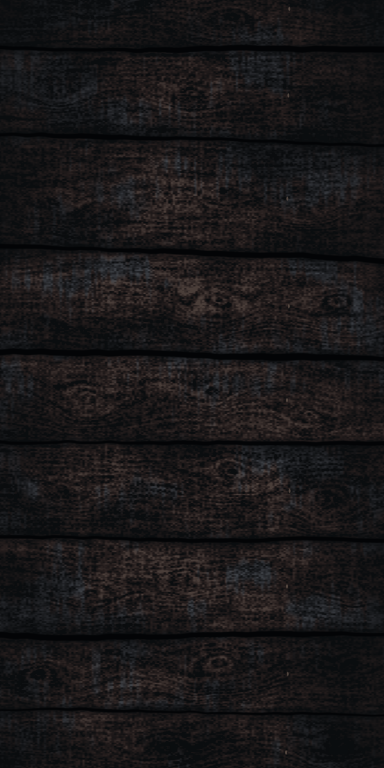
Write a WebGL 2 fragment shader that draws this texture.

```glsl
#version 300 es
precision highp float;

uniform vec2 u_resolution;
out vec4 fragColor;

// Seams between planks, bottom to top; the canvas is 1 wide and 2 high
const int SEAMS = 8;
const float SEAM_Y[SEAMS] = float[](0.146, 0.346, 0.596, 0.844, 1.075, 1.342, 1.638, 1.872);
const float SEAM_TILT[SEAMS] = float[](-0.015, 0.008, -0.008, -0.003, -0.022, -0.042, -0.028, -0.002);
const float SEAM_HALF[SEAMS] = float[](0.004, 0.006, 0.004, 0.004, 0.008, 0.007, 0.005, 0.006);
const float SEAM_WAVE = 0.008;
const float SEAM_CHIPS = 0.004;

const int KNOT_SLOTS = 3;
const float KNOT_RADIUS = 0.065;
const float RING_FREQ = 70.0;
const float FIBER_FREQ = 128.0;
const float NAIL_X = 0.75;
const vec2 NAIL_HALF = vec2(0.0025, 0.005);

// Strength of each layer of wear
const float BASE_TONE = 0.34;
const float RING_AMOUNT = 0.42;
const float FIBER_AMOUNT = 0.42;
const float SAW_AMOUNT = 0.24;
const float SPECK_AMOUNT = 0.62;
const float PATCH_AMOUNT = 0.80;

const vec3 GAP_COLOR = vec3(0.010, 0.016, 0.023);
const vec3 SHADE_COLOR = vec3(0.040, 0.050, 0.058);
const vec3 UMBER_COLOR = vec3(0.142, 0.112, 0.110);
const vec3 PALE_COLOR = vec3(0.265, 0.220, 0.205);
const vec3 STAIN_COLOR = vec3(0.115, 0.135, 0.155);
const vec3 NAIL_COLOR = vec3(0.400, 0.340, 0.300);

float hash(vec2 p) {
    vec3 q = fract(p.xyx * vec3(0.1031, 0.1030, 0.0973));
    q += dot(q, q.yzx + 33.33);
    return fract((q.x + q.y) * q.z);
}

float noise(vec2 p) {
    vec2 i = floor(p), f = fract(p);
    f = f * f * (3.0 - 2.0 * f);
    return mix(mix(hash(i), hash(i + vec2(1, 0)), f.x),
               mix(hash(i + vec2(0, 1)), hash(i + vec2(1, 1)), f.x), f.y);
}

float fbm(vec2 p) {
    return 0.55 * noise(p) + 0.3 * noise(p * 2.1 + 7.0) + 0.15 * noise(p * 4.3 + 19.0);
}

float seamHeight(int i, float x) {
    float row = float(i) * 13.0 + 3.0;
    float wave = SEAM_WAVE * (noise(vec2(x * 5.0, row)) - 0.5);
    float chips = SEAM_CHIPS * (noise(vec2(x * 28.0, row + 5.0)) - 0.5);
    return SEAM_Y[i] + SEAM_TILT[i] * (x - 0.5) + wave + chips;
}

void main() {
    vec2 uv = gl_FragCoord.xy / u_resolution;
    vec2 p = uv * vec2(1.0, 2.0);
    float px = 2.0 / u_resolution.y;

    // Plank under this point: its edges, index and distance to the nearest gap
    float low = -0.06, high = 2.08, plank = 0.0, gap = 1.0;
    for (int i = 0; i < SEAMS; i++) {
        float y = seamHeight(i, p.x);
        float width = SEAM_HALF[i] * (0.6 + 0.8 * noise(vec2(p.x * 4.0, float(i) * 9.0)));
        gap = min(gap, abs(p.y - y) - width);
        if (p.y > y) { low = y; plank += 1.0; }
        else high = min(high, y);
    }
    float middle = 0.5 * (low + high);
    vec2 seed = vec2(plank * 17.0, plank * 5.0);

    // Grain height, bent into rings around the knots
    float grain = p.y + 0.04 * (noise(p * vec2(3.0, 7.0) + seed) - 0.5);
    float heart = 0.0, ringed = 0.3;
    for (int k = 0; k < KNOT_SLOTS; k++) {
        vec2 id = seed + vec2(float(k) * 3.0, 41.0);
        float x = (float(k) + 0.2 + 0.6 * hash(id)) / float(KNOT_SLOTS);
        float y = middle + (high - low) * 0.4 * (hash(id + 1.0) - 0.5);
        float size = KNOT_RADIUS * (0.45 + 0.65 * hash(id + 2.0));
        vec2 d = (p - vec2(x, y)) * vec2(0.6, 1.0);
        d += 0.02 * (vec2(noise(p * 16.0 + id), noise(p * 16.0 - id)) - 0.5);
        float r = length(d);
        float pull = exp(-r * r / (size * size));
        grain = mix(grain, y + r, pull);
        heart = max(heart, exp(-r * r / (size * size * 0.03)));
        ringed = max(ringed, pull);
    }

    // Rings, fibres, saw marks and fine wear
    float rings = 0.5 + 0.5 * sin(6.2832 * (grain * RING_FREQ + noise(p * vec2(9.0, 20.0))));
    float fiber = noise(vec2(p.x * 14.0, grain * FIBER_FREQ) + seed);
    float saw = noise(p * vec2(120.0, 14.0) + seed);
    float speck = noise(p * vec2(170.0, 250.0));
    float patches = fbm(p * vec2(4.5, 8.0) + seed);
    float detail = RING_AMOUNT * ringed * (rings - 0.5) + FIBER_AMOUNT * (fiber - 0.5)
                 + SAW_AMOUNT * (saw - 0.5) + SPECK_AMOUNT * (speck - 0.5);
    float tone = BASE_TONE + detail * (0.55 + 0.9 * patches)
               + PATCH_AMOUNT * (patches - 0.5) + 0.10 * (hash(seed + 3.0) - 0.5);

    // Long splits along the grain
    float split = abs(noise(vec2(p.x * 2.0, grain * 14.0) + seed) - 0.5);
    float splitMask = smoothstep(0.58, 0.75, noise(p * vec2(4.0, 9.0) + seed + 23.0));
    tone -= 0.3 * splitMask * (1.0 - smoothstep(0.0, 0.05, split)) + 0.3 * heart;

    // Worn upper edge, shade near the gaps and soft light from the centre
    float rim = exp(-abs(high - p.y - 0.014) / 0.006);
    tone += 0.25 * rim * noise(vec2(p.x * 22.0, plank * 8.0));
    tone *= mix(0.5, 1.0, smoothstep(0.0, 0.022, gap));
    vec2 offCentre = (uv - vec2(0.48, 0.43)) * vec2(1.25, 0.95);
    tone *= 1.25 - 1.4 * dot(offCentre, offCentre);
    tone = max(tone, 0.0);

    vec3 color = mix(SHADE_COLOR, UMBER_COLOR, min(tone * 2.0, 1.0));
    color = mix(color, PALE_COLOR, clamp(tone * 2.0 - 1.0, 0.0, 1.2));
    float stain = smoothstep(0.52, 0.74, fbm(p * vec2(6.0, 10.0) + seed + 61.0) + 0.3 * (saw - 0.5));
    color = mix(color, STAIN_COLOR * (0.35 + 1.5 * tone), 0.7 * stain);

    // One nail per plank, then the dark gaps
    vec2 nail = (p - vec2(NAIL_X + 0.01 * (hash(seed) - 0.5), middle)) / NAIL_HALF;
    float nailEdge = (length(nail) - 1.0) * NAIL_HALF.x;
    color = mix(color, NAIL_COLOR, 0.75 * (1.0 - smoothstep(-px * 0.5, px * 0.5, nailEdge)));
    color = mix(GAP_COLOR, color, smoothstep(-px, px, gap));
    fragColor = vec4(color, 1.0);
}
```
